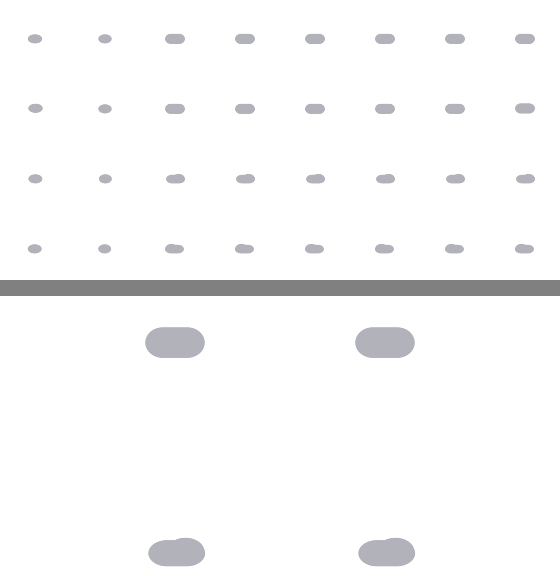
Top: the whole. Bottom: its middle third, enlarged.
This pattern is drawn by a Shadertoy shader. Its source:

```glsl
// Sparse 8 x 4 grid of small grey lozenges on white, narrower in the left columns.

const vec2 GRID = vec2(8.0, 4.0);
const vec3 PAPER = vec3(1.0);
const vec3 INK = vec3(0.70, 0.70, 0.73);
const float UNIT = 1.0 / 96.0; // fine subdivision of one cell

// Approximate signed distance to an ellipse swept along x by +-reach.
float sweptEllipse(vec2 p, vec2 radii, float reach) {
    vec2 q = vec2(max(abs(p.x) - reach, 0.0), p.y);
    float k = length(q / radii);
    float slope = length(q / (radii * radii));
    return k * (k - 1.0) / max(slope, 1e-3);
}

// Small oval used in the two left columns.
float ovalMark(vec2 p, float column, float row) {
    float halfWidth = column < 0.5 ? 9.9 : 9.2;
    halfWidth -= 0.3 * step(1.5, row);
    vec2 nudge = vec2(0.0);
    if (column < 0.5 && row == 1.0) nudge = vec2(0.7, 0.8);
    if (row == 2.0) nudge.x = 0.5;
    if (row == 3.0) nudge.x = -0.4;
    return sweptEllipse(p - nudge, vec2(halfWidth, 6.3), 0.0);
}

// Wide lozenge; the two lower rows carry a bump on one shoulder.
float wideMark(vec2 p, float column, float row) {
    if (row < 1.5) {
        float lift = column > 6.5 && row == 1.0 ? 0.6 : 0.0;
        return sweptEllipse(p - vec2(0.0, lift), vec2(8.0, 7.0), 5.6);
    }
    float side = row < 2.5 ? 1.0 : -1.0;
    p.x = (p.x - 0.8 * side) * side;
    float body = sweptEllipse(p + vec2(0.0, 0.3), vec2(8.5, 6.0), 4.5);
    float bump = sweptEllipse(p - vec2(4.0, 0.6), vec2(8.6, 6.2), 0.0);
    return min(body, bump);
}

void mainImage(out vec4 fragColor, in vec2 fragCoord) {
    // Cell index, with rows counted from the top
    vec2 grid = fragCoord / iResolution.xy * GRID;
    vec2 cell = floor(grid);
    float row = GRID.y - 1.0 - cell.y;

    // Local position around the mark, slightly below the cell centre
    vec2 p = (fract(grid) - 0.5) / UNIT + vec2(0.0, 5.3);
    float d = cell.x < 1.5 ? ovalMark(p, cell.x, row) : wideMark(p, cell.x, row);

    // Edge softened over about one pixel
    float pixel = GRID.y / (iResolution.y * UNIT);
    float coverage = 1.0 - smoothstep(-0.5 * pixel, 0.5 * pixel, d);
    fragColor = vec4(mix(PAPER, INK, coverage), 1.0);
}
```
